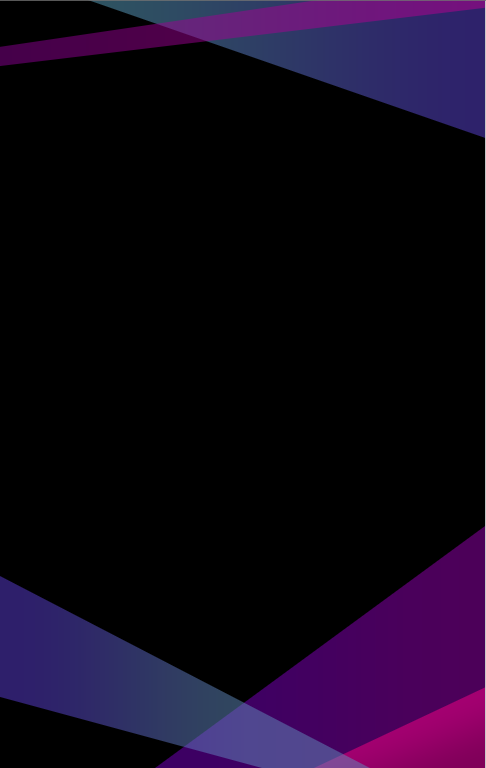
This background is drawn by a WebGL 1 fragment shader. Its source:

```glsl
precision highp float;
// Translucent coloured beams crossing the corners of a black page.
// Each shape is an intersection of half planes with smoothed edges,
// filled with a gradient and blended over the layers below.

uniform vec2 u_resolution;

// Coverage of the half plane to the left of the line from a to b.
float leftOf(vec2 a, vec2 b) {
  vec2 dir = normalize((b - a) * u_resolution);
  vec2 rel = gl_FragCoord.xy - a * u_resolution;
  return clamp(dir.x * rel.y - dir.y * rel.x + 0.5, 0.0, 1.0);
}

// Half-transparent light laid over a base colour.
vec3 overlay(vec3 base, vec3 light, float coverage) {
  return mix(base, base * 0.5 + light, coverage);
}

void main() {
  vec2 uv = gl_FragCoord.xy / u_resolution;
  vec3 color = vec3(0.0);

  // Top: teal to indigo wedge
  vec3 wedge = mix(vec3(0.18, 0.33, 0.38), vec3(0.18, 0.13, 0.42),
                   smoothstep(0.1, 1.05, uv.x));
  color = mix(color, wedge, leftOf(vec2(0.181, 1.0), vec2(1.0, 0.820)));

  // Top: magenta band
  float band = leftOf(vec2(0.0, 0.914), vec2(1.0, 0.990))
             * leftOf(vec2(0.654, 1.0), vec2(0.0, 0.939));
  vec3 magenta = mix(vec3(0.27, 0.0, 0.29), vec3(0.37, 0.0, 0.28), uv.x);
  color = overlay(color, magenta, band);

  // Bottom right: purple triangle with a pink one in its corner
  vec3 purple = mix(vec3(0.24, 0.0, 0.39), vec3(0.30, 0.0, 0.35),
                    smoothstep(0.4, 1.0, uv.x));
  color = mix(color, purple, leftOf(vec2(1.0, 0.316), vec2(0.319, 0.0)));
  vec3 pink = mix(vec3(0.50, 0.0, 0.35), vec3(0.64, 0.0, 0.44),
                  smoothstep(-0.02, 0.08, uv.y + 0.25 * (0.9 - uv.x)));
  color = mix(color, pink, leftOf(vec2(1.0, 0.1055), vec2(0.646, 0.0)));

  // Bottom left: indigo to teal beam
  float beam = leftOf(vec2(0.0, 0.0925), vec2(0.539, 0.0))
             * leftOf(vec2(0.761, 0.0), vec2(0.0, 0.25));
  vec3 beamLight = mix(vec3(0.18, 0.12, 0.42), vec3(0.19, 0.28, 0.37),
                       smoothstep(0.0, 0.55, uv.x));
  color = overlay(color, beamLight, beam);

  // Thin pale rims on the right and top
  color = mix(color, vec3(0.8), leftOf(vec2(0.998, 1.0), vec2(0.998, 0.0)));
  color = mix(color, vec3(0.45), leftOf(vec2(0.0, 0.999), vec2(1.0, 0.999)));

  gl_FragColor = vec4(color, 1.0);
}
```
